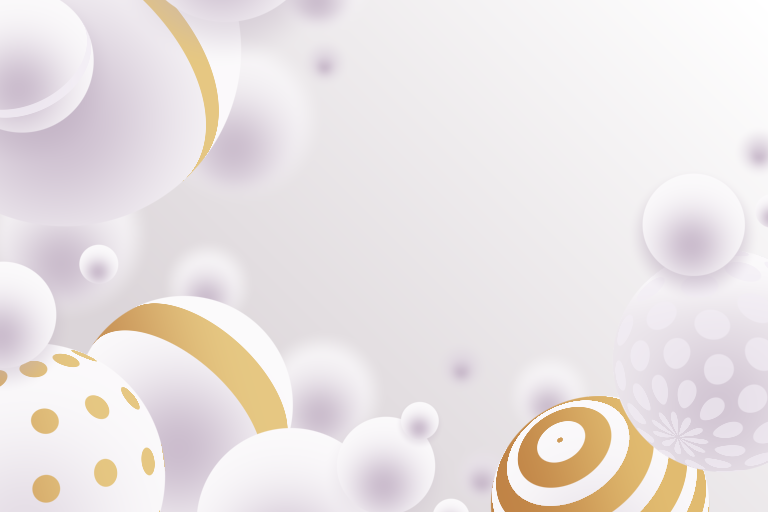
A WebGL 2 fragment shader for this background:

```glsl
#version 300 es
precision highp float;
// Pearl and gold spheres floating over a pale mauve gradient.
// Blurred spheres lie behind; patterned ones are cut by planes, rings and
// dot lattices on the sphere surface; plain ones are layered on top.
uniform vec2 u_resolution;
out vec4 fragColor;

const vec3 WHITE = vec3(0.985, 0.98, 0.985);
const vec3 MAUVE = vec3(0.765, 0.70, 0.775);

// Smooth step about one pixel wide, in sphere units
float edge(float t, float r) {
    float w = 0.8 / (u_resolution.y * r);
    return smoothstep(-w, w, t);
}

float band(float t, float lo, float hi, float r) {
    return edge(t - lo, r) * edge(hi - t, r);
}

// Surface normal of a sphere seen from the front
vec3 normalAt(vec2 p, vec2 center, float r) {
    vec2 q = (p - center) / r;
    return vec3(q, sqrt(max(0.0, 1.0 - dot(q, q))));
}

float disc(vec3 n, float r) {
    return edge(1.0 - length(n.xy), r);
}

// Pearl: white rim with a mauve core below the middle
vec3 pearl(vec2 q, float depth) {
    vec2 d = q - vec2(-0.05, -0.4);
    return mix(WHITE, MAUVE, depth * exp(-2.3 * dot(d, d)));
}

vec3 gold(vec2 q) {
    float t = smoothstep(-0.9, 0.7, q.x + 0.3 * q.y);
    return mix(vec3(0.77, 0.55, 0.32), vec3(0.90, 0.78, 0.51), t);
}

vec3 dropShadow(vec3 col, vec2 p, vec2 center, float r, float amount) {
    float d = length(p - center + vec2(0.0, 0.2 * r)) / r;
    return mix(col, MAUVE * 0.96, amount * (1.0 - smoothstep(0.7, 1.3, d)));
}

// Gold spots on a sheared latitude and longitude lattice
float goldSpots(vec3 n, float r) {
    vec2 q = mat2(0.966, -0.259, 0.259, 0.966) * n.xy;
    float lat = asin(clamp(q.y, -1.0, 1.0));
    float lon = atan(q.x, n.z);
    float row = round((lat + 0.12) / 0.505);
    float across = lon - 0.08 - 0.14 * row;
    across -= 0.5 * round(across / 0.5);
    vec2 d = vec2(across * cos(lat), lat + 0.12 - 0.505 * row);
    return edge(0.105 - length(d), r);
}

// Staggered rings of dots that narrow to petals at the pole
float petalDots(vec3 n, float r) {
    vec3 pole = vec3(-0.414, -0.685, 0.6);
    float polar = acos(clamp(dot(n, pole), -1.0, 1.0));
    float turn = atan(dot(n, vec3(-0.389, 0.729, 0.564)), dot(n, vec3(0.823, 0.0, 0.568)));
    float ring = max(0.0, round((polar - 0.145) / 0.345));
    float cell = (turn - 0.784) * 11.0 / 6.28319 + 0.5 * mod(ring, 2.0);
    float across = (cell - round(cell)) * 6.28319 / 11.0;
    vec2 d = vec2(across / 0.18, (polar - 0.145 - 0.345 * ring) / 0.14);
    return edge((1.0 - length(d)) * 0.12, r);
}

// Sphere with one gold band between two parallel cuts, white beyond it
vec3 bandedBall(vec3 col, vec2 p, vec2 center, float r, vec3 axis, vec2 cuts) {
    vec3 n = normalAt(p, center, r);
    float t = dot(n, axis);
    vec3 skin = mix(pearl(n.xy, 0.85), WHITE, 0.9 * edge(t - cuts.y, r));
    skin = mix(skin, gold(n.xy), band(t, cuts.x, cuts.y, r));
    return mix(col, skin, disc(n, r));
}

void main() {
    vec2 p = gl_FragCoord.xy / u_resolution.y;
    vec3 col = mix(vec3(0.86, 0.835, 0.85), vec3(1.0), clamp((p.x + p.y - 0.6) / 1.9, 0.0, 1.0));

    // Out of focus spheres: center, radius
    vec3 far[10] = vec3[10](
        vec3(0.625, 1.03, 0.08), vec3(0.635, 0.877, 0.027), vec3(0.463, 0.766, 0.14),
        vec3(1.484, 0.703, 0.03), vec3(0.127, 0.541, 0.14), vec3(0.406, 0.443, 0.067),
        vec3(0.629, 0.229, 0.1), vec3(0.902, 0.283, 0.03), vec3(1.074, 0.229, 0.063),
        vec3(0.943, 0.072, 0.04));
    for (int i = 0; i < 10; i++) {
        vec3 b = far[i];
        float blur = 0.02 + 0.08 * b.z;
        float mask = 1.0 - smoothstep(b.z - blur, b.z + blur, length(p - b.xy));
        vec3 haze = mix(vec3(0.93, 0.915, 0.93), pearl((p - b.xy) / b.z, 1.0), 0.85);
        col = mix(col, mix(haze, MAUVE, 0.5 * smoothstep(0.06, 0.025, b.z)), mask * 0.9);
    }

    // Two gold banded spheres
    col = bandedBall(col, p, vec2(0.127, 0.902), 0.344, vec3(0.487, 0.617, -0.618), vec2(-0.134, 0.0));
    col = bandedBall(col, p, vec2(0.359, 0.209), 0.213, vec3(0.576, 0.624, -0.528), vec2(-0.143, 0.3));

    // Sphere with a pale hoop
    vec2 hoop = vec2(0.043, 0.881);
    vec3 n = normalAt(p, hoop, 0.14);
    float stripe = band(dot(n, vec3(-0.297, 0.634, 0.714)), -0.03, 0.135, 0.14);
    col = dropShadow(col, p, hoop, 0.14, 0.4);
    col = mix(col, mix(pearl(n.xy, 0.85), vec3(0.95, 0.93, 0.96), 0.8 * stripe), disc(n, 0.14));

    // Sphere with gold spots
    n = normalAt(p, vec2(0.0625, 0.07), 0.26);
    col = mix(col, mix(pearl(n.xy, 0.4), gold(n.xy), goldSpots(n, 0.26)), disc(n, 0.26));

    // Sphere with gold rings about a tilted pole
    n = normalAt(p, vec2(1.172, 0.0137), 0.213);
    float polar = acos(clamp(dot(n, vec3(-0.367, 0.596, 0.714)), -1.0, 1.0));
    float rings = band(mod(polar - 0.035, 0.41), 0.205, 0.41, 0.213);
    rings = max(rings, band(mod(polar - 0.24, 0.41), -0.1, 0.24, 0.213) * edge(polar - 0.24, 0.213));
    col = mix(col, mix(pearl(n.xy, 0.35), gold(n.xy) * vec3(0.98, 0.94, 0.86), rings), disc(n, 0.213));

    // Sphere with pale petal dots
    n = normalAt(p, vec2(1.414, 0.295), 0.217);
    vec3 lilac = mix(pearl(n.xy, 0.8), vec3(0.85, 0.81, 0.85), 0.4 * smoothstep(0.9, 0.2, n.y));
    col = mix(col, mix(lilac, vec3(0.95, 0.93, 0.96), 0.65 * petalDots(n, 0.217)), disc(n, 0.217));

    // Plain spheres from back to front: center, radius, shadow
    vec4 near[9] = vec4[9](
        vec4(0.441, 1.139, 0.182, 0.4), vec4(0.193, 0.484, 0.038, 0.0), vec4(0.006, 0.385, 0.104, 0.4),
        vec4(0.568, -0.02, 0.184, 0.0), vec4(0.754, 0.09, 0.096, 0.2), vec4(0.82, 0.178, 0.037, 0.3),
        vec4(0.881, -0.01, 0.036, 0.0), vec4(1.355, 0.561, 0.1, 0.6), vec4(1.508, 0.588, 0.033, 0.0));
    for (int i = 0; i < 9; i++) {
        vec4 b = near[i];
        n = normalAt(p, b.xy, b.z);
        col = dropShadow(col, p, b.xy, b.z, b.w);
        col = mix(col, pearl(n.xy, 0.85), disc(n, b.z));
    }
    fragColor = vec4(col, 1.0);
}
```
